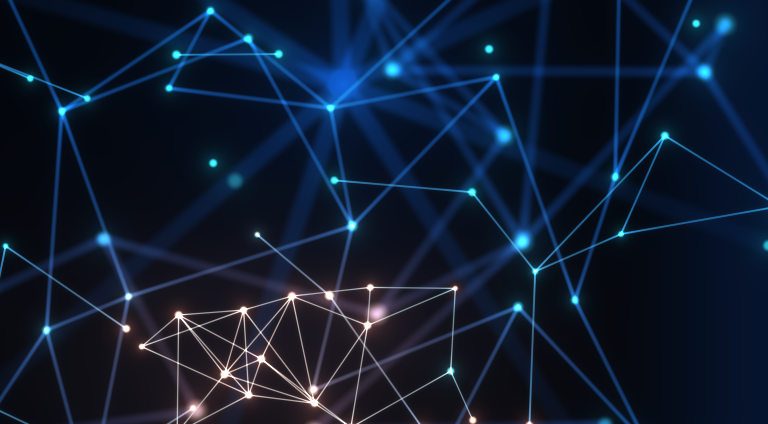
A WebGL 2 fragment shader for this background:

```glsl
#version 300 es
precision highp float;
// Glowing network of nodes and links in four depth layers over a dark blue haze.
// Each layer jitters one node per grid cell, links close pairs at random, and
// blurs by depth; links and nodes turn from blue to warm white near a focus.
uniform vec2 u_resolution;
out vec4 fragColor;

struct Layer {
  vec2 origin, size;                 // covered area, in canvas heights
  ivec2 grid;                        // cells, at most MAX_NODES
  float seed, reach, keep;           // longest link, share of links kept
  float halfWidth, blur, nodeRadius, nodeGain;
  vec3 coolLine, warmLine;
};

const int MAX_NODES = 28;
const int BEAM_COUNT = 9;
const float JITTER = 0.95;
const vec2 FOCUS = vec2(0.64, 0.15);
const vec2 FOCUS_SPREAD = vec2(0.56, 0.30);
const vec2 HUB = vec2(0.81, 0.80);

const vec3 NIGHT = vec3(0.012, 0.022, 0.042);
const vec3 BLUE_HAZE = vec3(0.012, 0.070, 0.175);
const vec3 WARM_HAZE = vec3(0.090, 0.062, 0.070);
const vec3 BEAM_BLUE = vec3(0.015, 0.110, 0.270);
const vec3 CYAN = vec3(0.06, 0.74, 0.86);
const vec3 SALMON = vec3(1.00, 0.50, 0.38);
const vec3 CREAM = vec3(1.00, 0.93, 0.84);

const Layer FAR = Layer(vec2(-0.3, -0.25), vec2(2.4, 1.5), ivec2(5, 4),
  3.0, 0.75, 0.38, 0.011, 0.010, 0.022, 0.38,
  vec3(0.020, 0.105, 0.250), vec3(0.150, 0.095, 0.115));
const Layer MID = Layer(vec2(-0.2, -0.2), vec2(2.2, 1.4), ivec2(6, 4),
  11.0, 0.58, 0.50, 0.0045, 0.0035, 0.012, 0.70,
  vec3(0.045, 0.230, 0.490), vec3(0.240, 0.220, 0.280));
const Layer FRONT = Layer(vec2(-0.2, -0.2), vec2(2.2, 1.4), ivec2(7, 4),
  27.0, 0.46, 0.42, 0.0022, 0.0016, 0.011, 1.0,
  vec3(0.110, 0.420, 0.640), vec3(0.560, 0.510, 0.530));
const Layer CORE = Layer(vec2(0.26, -0.07), vec2(0.86, 0.46), ivec2(5, 3),
  42.0, 0.29, 0.60, 0.0015, 0.0015, 0.010, 1.0,
  vec3(0.180, 0.530, 0.660), vec3(0.820, 0.720, 0.670));

float hash(vec2 v) {
  vec3 q = fract(v.xyx * vec3(0.1031, 0.1030, 0.0973));
  q += dot(q, q.yzx + 33.33);
  return fract((q.x + q.y) * q.z);
}

float warmth(vec2 p) {
  vec2 q = (p - FOCUS) / FOCUS_SPREAD;
  return exp(-dot(q, q));
}

vec2 nodePosition(int i, Layer layer) {
  vec2 cell = vec2(i % layer.grid.x, i / layer.grid.x);
  vec2 key = cell + layer.seed;
  vec2 offset = vec2(hash(key), hash(key + 71.7)) - 0.5;
  return layer.origin + (cell + 0.5 + JITTER * offset) / vec2(layer.grid) * layer.size;
}

vec3 nodeLight(vec2 p, vec2 node, float key, Layer layer) {
  float size = layer.nodeRadius * mix(0.65, 1.15, hash(vec2(key, 5.0)));
  float d = length(p - node);
  float heat = warmth(node) + 0.5 * hash(vec2(key, 9.0));
  vec3 tint = mix(CYAN, SALMON, smoothstep(0.60, 0.75, heat));
  vec3 heart = mix(tint, CREAM, smoothstep(0.55, 1.0, heat) * 0.8 + 0.15);
  float disc = 1.0 - smoothstep(size * 0.4, size + layer.blur, d);
  return layer.nodeGain * (heart * disc + tint * 0.38 * exp(-d / (size * 1.6)));
}

vec3 network(vec2 p, Layer layer) {
  vec2 nodes[MAX_NODES];
  int count = min(layer.grid.x * layer.grid.y, MAX_NODES);
  for (int i = 0; i < count; i++) nodes[i] = nodePosition(i, layer);

  float soft = max(layer.blur, 0.7 / u_resolution.y);
  float links = 0.0;
  vec3 light = vec3(0.0);
  for (int i = 0; i < count; i++) {
    light += nodeLight(p, nodes[i], float(i) + layer.seed, layer);
    for (int j = i + 1; j < count; j++) {
      vec2 span = nodes[j] - nodes[i];
      float lengthSq = dot(span, span);
      if (lengthSq > layer.reach * layer.reach) continue;
      if (hash(vec2(i, j) + layer.seed * 1.7) > layer.keep) continue;
      vec2 rel = p - nodes[i];
      float t = clamp(dot(rel, span) / lengthSq, 0.0, 1.0);
      float d = length(rel - span * t);
      float line = 1.0 - smoothstep(layer.halfWidth - soft, layer.halfWidth + soft, d);
      line += 0.12 * exp(-d / (layer.halfWidth * 2.5));
      links += line * mix(0.75, 1.25, pow(abs(2.0 * t - 1.0), 3.0));
    }
  }
  return light + links * mix(layer.coolLine, layer.warmLine, warmth(p));
}

// Broad out-of-focus rays that leave the hub at uneven angles.
vec3 beams(vec2 p) {
  vec2 rel = p - HUB;
  float glow = 0.0;
  for (int i = 0; i < BEAM_COUNT; i++) {
    float angle = 6.2832 * (float(i) + 0.7 * hash(vec2(i, 17))) / float(BEAM_COUNT);
    vec2 dir = vec2(cos(angle), sin(angle));
    float along = max(dot(rel, dir), 0.0);
    float d = length(rel - dir * along);
    glow += (1.0 - smoothstep(0.008, 0.034, d)) * exp(-along * 1.6);
  }
  return BEAM_BLUE * (min(glow, 2.0) + 1.2 * exp(-length(rel) * 16.0));
}

vec3 screenBlend(vec3 base, vec3 light) {
  return 1.0 - (1.0 - base) * (1.0 - clamp(light, 0.0, 1.0));
}

void main() {
  vec2 p = gl_FragCoord.xy / u_resolution.y;
  float aspect = u_resolution.x / u_resolution.y;

  // Haze: blue around the hub and the right edge, warm at the focus.
  vec2 fromHub = (p - HUB) / vec2(0.50, 0.42);
  float blueHaze = 0.50 * exp(-dot(fromHub, fromHub))
                 + 0.75 * smoothstep(0.78, 1.0, p.x / aspect);
  vec3 color = NIGHT + BLUE_HAZE * blueHaze + WARM_HAZE * warmth(p);

  // Layers from back to front.
  color = screenBlend(color, beams(p));
  color = screenBlend(color, network(p, FAR));
  color = screenBlend(color, network(p, MID));
  color = screenBlend(color, network(p, FRONT));
  color = screenBlend(color, network(p, CORE));
  fragColor = vec4(color, 1.0);
}
```
